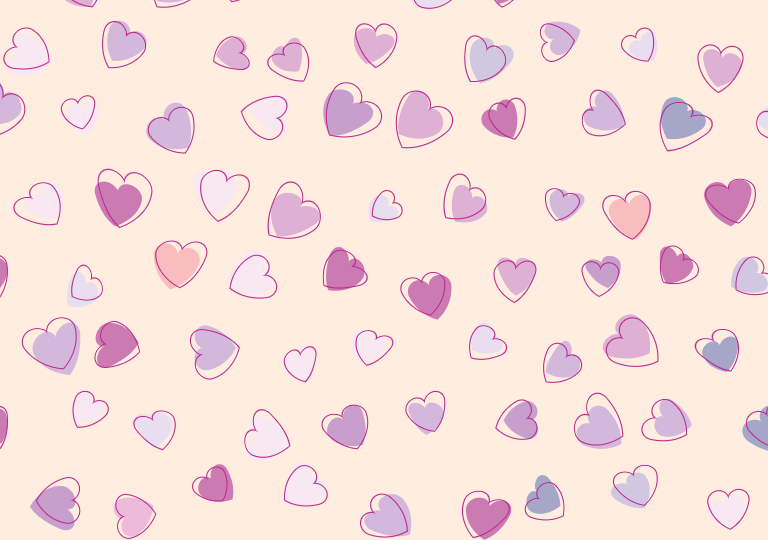
Write a WebGL 1 fragment shader that draws this pattern.

```glsl
precision highp float;
// Scattered pastel hearts, each with a thin, loosely registered magenta outline.

uniform vec2 u_resolution;

vec2 hash2(vec2 cell, float seed) {
  vec2 k = vec2(dot(cell, vec2(127.1, 311.7)), dot(cell, vec2(269.5, 183.3)));
  return fract(sin(k + seed * 17.31) * 43758.545);
}

vec2 rotate(vec2 p, float angle) {
  float c = cos(angle), s = sin(angle);
  return vec2(c * p.x + s * p.y, c * p.y - s * p.x);
}

// Unit heart: a round lobe joined smoothly to a wide arc that ends in the tip.
float heartDistance(vec2 p) {
  p.x = abs(p.x);
  vec2 lobe = vec2(0.25, 0.2);
  float radius = 0.27;
  vec2 joint = normalize(vec2(0.98, -0.2));
  vec2 fromTip = lobe - vec2(0.0, -0.55);
  float shift = (dot(fromTip, fromTip) - radius * radius)
              / (2.0 * (dot(fromTip, joint) + radius));
  vec2 toLobe = p - lobe;
  if (joint.x * toLobe.y - joint.y * toLobe.x > 0.0) return length(toLobe) - radius;
  return length(toLobe + joint * shift) - radius - shift;
}

// Hand-drawn variation: bent axis and uneven proportions.
float wonkyHeart(vec2 p, float angle, float size, vec2 wonk) {
  p = rotate(p, angle) / size;
  p.x += (wonk.x - 0.5) * (0.7 * p.y * p.y + 0.25 * p.y);
  p.y *= mix(0.92, 1.12, wonk.y);
  return heartDistance(p) * size;
}

vec3 fillColor(float pick) {
  if (pick < 0.18) return vec3(0.80, 0.48, 0.70); // magenta
  if (pick < 0.31) return vec3(0.87, 0.69, 0.83); // orchid
  if (pick < 0.42) return vec3(0.83, 0.72, 0.86); // lilac
  if (pick < 0.54) return vec3(0.82, 0.78, 0.88); // lavender
  if (pick < 0.60) return vec3(0.78, 0.62, 0.80); // purple
  if (pick < 0.67) return vec3(0.65, 0.65, 0.79); // slate blue
  if (pick < 0.70) return vec3(0.98, 0.74, 0.75); // coral
  if (pick < 0.76) return vec3(0.93, 0.73, 0.85); // pink
  if (pick < 0.88) return vec3(0.91, 0.87, 0.94); // pale lavender
  return vec3(0.97, 0.91, 0.95);                  // pale pink
}

void main() {
  vec2 p = gl_FragCoord.xy / u_resolution.y;
  float pixel = 1.0 / u_resolution.y;
  vec2 spacing = vec2(0.158, 0.139);
  vec3 color = vec3(1.0, 0.93, 0.88);

  // Staggered rows of jittered cells, one heart in each.
  for (int j = -1; j <= 1; j++) {
    float row = floor(p.y / spacing.y) + float(j);
    float stagger = 0.5 * mod(row, 2.0);
    for (int i = -1; i <= 1; i++) {
      vec2 cell = vec2(floor(p.x / spacing.x - stagger) + float(i), row);
      vec2 place = hash2(cell, 1.0);
      vec2 turn = hash2(cell, 2.0);
      vec2 look = hash2(cell, 3.0);
      vec2 slip = hash2(cell, 4.0) - 0.5;
      vec2 twist = hash2(cell, 5.0) - 0.5;

      vec2 center = (cell + vec2(0.5 + stagger, 0.5)) * spacing
                  + 0.032 * sqrt(place.x) * rotate(vec2(1.0, 0.0), 6.2832 * place.y);
      vec2 q = p - center;
      float angle = 2.1 * (turn.x + turn.y - 1.0);
      float size = mix(0.064, 0.098, look.x) * (look.y > 0.76 ? 0.88 : 1.0);

      // Flat fill, shifted and twisted against its outline.
      float fill = wonkyHeart(q - 0.026 * slip, angle + 0.7 * twist.x,
                              size * 0.93, hash2(cell, 6.0));
      color = mix(color, fillColor(look.y), clamp(0.5 - fill / pixel, 0.0, 1.0));

      float outline = abs(wonkyHeart(q, angle, size * (1.0 + 0.2 * twist.y),
                                     hash2(cell, 7.0)));
      float ink = clamp(0.5 + (0.0010 - outline) / pixel, 0.0, 1.0);
      color = mix(color, vec3(0.73, 0.17, 0.56), ink);
    }
  }
  gl_FragColor = vec4(color, 1.0);
}
```
